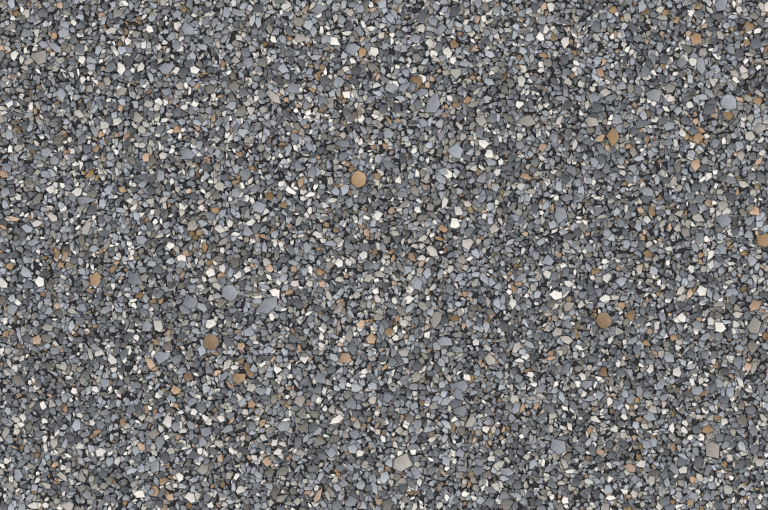
Write a WebGL 2 fragment shader that draws this texture.

```glsl
#version 300 es
precision highp float;
precision highp int;

uniform vec2 u_resolution;
out vec4 fragColor;

// Lengths are fractions of the canvas height
const int LAYERS = 5;
const float CELL_SIZE[LAYERS] = float[](0.0110, 0.0118, 0.0155, 0.024, 0.060);
const float FILL_SHARE[LAYERS] = float[](1.0, 0.95, 0.34, 0.035, 0.007);
const float WARM_SHARE[LAYERS] = float[](0.05, 0.05, 0.05, 0.10, 0.50);
const float BRIGHT_SHARE[LAYERS] = float[](0.13, 0.13, 0.08, 0.02, 0.0);
const float RADIUS_MIN = 0.42;
const float RADIUS_MAX = 0.78;
const float PEBBLE_RADIUS = 0.27;
const float JITTER = 0.40;
const float EDGE_SOFTNESS = 0.0036;
const float SHADOW_REACH = 0.0034;
const float SHADOW_DEPTH = 0.34;
const float SLATE_DARK = 0.33;
const float SLATE_LIGHT = 0.79;
const float FACET_CONTRAST = 0.06;
const float MOTTLE = 0.07;
const int SIDES = 5;
const float TAU = 6.2831853;
const vec2 LIGHT_DIR = vec2(-0.5, 0.866);
const vec3 GAP_COLOR = vec3(0.22, 0.22, 0.23);
const vec3 SLATE_TINT = vec3(0.975, 1.0, 1.04);
const vec3 CREAM = vec3(0.92, 0.90, 0.87);
const vec3 OCHRE = vec3(0.61, 0.50, 0.37);
const vec3 BLUSH = vec3(0.80, 0.69, 0.61);

// Integer hash giving three values in 0..1
vec3 hash3(ivec2 cell, int salt) {
    uvec3 v = uvec3(ivec3(cell + 4096, salt)) * 1664525u + 1013904223u;
    v.x += v.y * v.z; v.y += v.z * v.x; v.z += v.x * v.y;
    v ^= v >> 16u;
    v.x += v.y * v.z; v.y += v.z * v.x; v.z += v.x * v.y;
    return vec3(v >> 8u) / 16777216.0;
}

float valueNoise(vec2 p) {
    ivec2 i = ivec2(floor(p));
    vec2 f = fract(p);
    f = f * f * (3.0 - 2.0 * f);
    float low = mix(hash3(i, 91).x, hash3(i + ivec2(1, 0), 91).x, f.x);
    float high = mix(hash3(i + ivec2(0, 1), 91).x, hash3(i + ivec2(1, 1), 91).x, f.x);
    return mix(low, high, f.y);
}

mat2 rotation(float angle) {
    float c = cos(angle), s = sin(angle);
    return mat2(c, -s, s, c);
}

// Signed distance to an irregular, elongated convex chip
float chipDistance(vec2 q, float radius, float seed, float stretch, float turn) {
    q = rotation(turn) * q;
    q.y /= stretch;
    float d = -1e3;
    for (int k = 0; k < SIDES; k++) {
        float vary = fract(seed * 17.0 + float(k) * 0.618 + seed * float(k * k) * 5.3);
        float angle = TAU * (float(k) + 0.6 * vary) / float(SIDES);
        float apothem = radius * mix(0.66, 1.0, fract(vary * 7.3 + seed));
        d = max(d, dot(q, vec2(cos(angle), sin(angle))) - apothem);
    }
    return d * mix(stretch, 1.0, 0.3);
}

vec3 chipColor(vec3 rnd, int layer) {
    vec3 warm = mix(OCHRE, BLUSH, rnd.y) * mix(0.80, 1.08, rnd.z);
    if (rnd.x < WARM_SHARE[layer]) return warm;
    if (rnd.x > 1.0 - BRIGHT_SHARE[layer]) return CREAM * mix(0.86, 1.06, rnd.y);
    float spread = layer < 3 ? rnd.y : mix(0.45, 0.75, rnd.y);
    float tone = mix(SLATE_DARK, SLATE_LIGHT, mix(spread, rnd.z, 0.25));
    return tone * mix(SLATE_TINT, vec3(1.03, 1.0, 0.95), step(0.75, rnd.z));
}

// Paint one layer of chips over the colour below
vec3 paintLayer(vec3 color, vec2 p, int layer, float softness) {
    float size = CELL_SIZE[layer];
    vec2 grid = rotation(0.4 + 1.1 * float(layer)) * p / size;
    ivec2 home = ivec2(floor(grid));
    for (int y = -1; y <= 1; y++) {
        for (int x = -1; x <= 1; x++) {
            ivec2 cell = home + ivec2(x, y);
            vec3 place = hash3(cell, layer * 3);
            if (place.z > FILL_SHARE[layer]) continue;
            vec3 shape = hash3(cell, layer * 3 + 1);
            vec3 paint = hash3(cell, layer * 3 + 2);

            vec2 q = (grid - vec2(cell) - 0.5 - JITTER * (2.0 * place.xy - 1.0)) * size;
            bool pebble = layer == LAYERS - 1;
            float radius = size * (pebble ? PEBBLE_RADIUS : mix(RADIUS_MIN, RADIUS_MAX, shape.x));
            float stretch = mix(pebble ? 0.85 : 0.42, 0.95, shape.y);
            float d = chipDistance(q, radius, shape.x, stretch, shape.z * TAU);
            if (pebble) d = mix(d, length(q) - radius, 0.6);

            // Contact shadow, then the lit chip
            color *= 1.0 - SHADOW_DEPTH * (1.0 - smoothstep(0.0, SHADOW_REACH, d));
            float facet = FACET_CONTRAST * clamp(dot(q, LIGHT_DIR) / radius, -1.0, 1.0);
            vec3 chip = chipColor(paint, layer) + facet;
            color = mix(color, chip, smoothstep(softness, -softness, 2.0 * d));
        }
    }
    return color;
}

void main() {
    vec2 p = gl_FragCoord.xy / u_resolution.y;
    float softness = max(EDGE_SOFTNESS, 1.0 / u_resolution.y);
    vec3 color = GAP_COLOR;
    for (int layer = 0; layer < LAYERS; layer++) color = paintLayer(color, p, layer, softness);

    // Broad mottling and fine mineral speckle
    float mottle = 0.4 * valueNoise(p * 5.0) + 0.6 * valueNoise(p * 210.0);
    color *= 1.0 + MOTTLE * (2.0 * mottle - 1.0);
    fragColor = vec4(clamp(color, 0.0, 1.0), 1.0);
}
```
